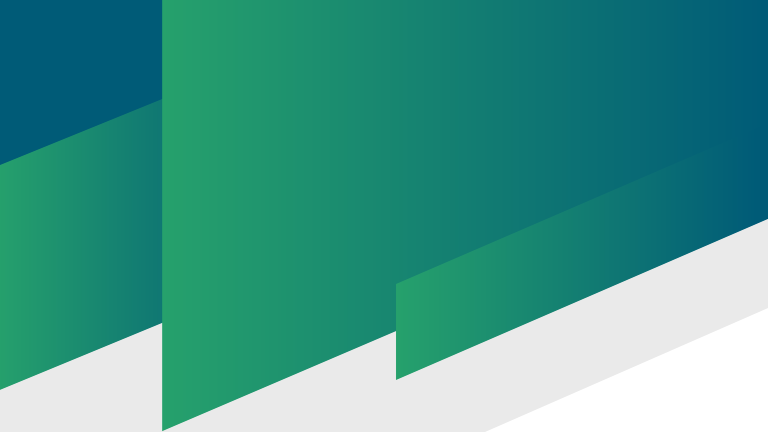
This background is drawn by a WebGL 2 fragment shader. Its source:

```glsl
#version 300 es
precision highp float;
// Overlapping slanted panels in green-to-blue gradients over pale paper.
// Each panel is a product of soft half-planes: sloping lines and upright
// edges, layered from back to front in units of the canvas height.

uniform vec2 u_resolution;
out vec4 outColor;

const vec3 GREEN = vec3(0.149, 0.631, 0.424);
const vec3 BLUE = vec3(0.0, 0.357, 0.467);

// Smooth coverage of the positive side of a signed distance.
float cover(float d) {
    float pixel = 1.0 / u_resolution.y;
    return smoothstep(-0.6 * pixel, 0.6 * pixel, d);
}

// Coverage of the area above a line through a point with a given slope.
float above(vec2 p, vec2 start, float slope) {
    return cover((p.y - start.y - slope * (p.x - start.x)) / length(vec2(1.0, slope)));
}

// Horizontal blend from green to blue.
vec3 greenToBlue(float x, float from, float to) {
    return mix(GREEN, BLUE, clamp((x - from) / (to - from), 0.0, 1.0));
}

void main() {
    vec2 p = gl_FragCoord.xy / u_resolution.y;
    // Keep the layout spanning the full width at any aspect ratio.
    p.x *= (16.0 / 9.0) * u_resolution.y / u_resolution.x;

    // Pale grey paper over a white corner
    vec3 color = mix(vec3(1.0), vec3(0.918), above(p, vec2(1.1227, 0.0), 0.438));

    // Left band, with the solid blue area above it
    color = mix(color, greenToBlue(p.x, -0.01, 0.635), above(p, vec2(0.0, 0.0975), 0.413));
    color = mix(color, BLUE, above(p, vec2(0.0, 0.618), 0.407));

    // Large panel
    float panel = cover(p.x - 0.3755) * above(p, vec2(0.3755, 0.002), 0.428);
    color = mix(color, greenToBlue(p.x, 0.3755, 1.77), panel);

    // Narrow band in front, at the lower right
    float band = cover(p.x - 0.9167)
               * above(p, vec2(0.9167, 0.1204), 0.433)
               * (1.0 - above(p, vec2(0.9167, 0.3426), 0.432));
    color = mix(color, greenToBlue(p.x, 0.9167, 1.75), band);

    outColor = vec4(color, 1.0);
}
```
